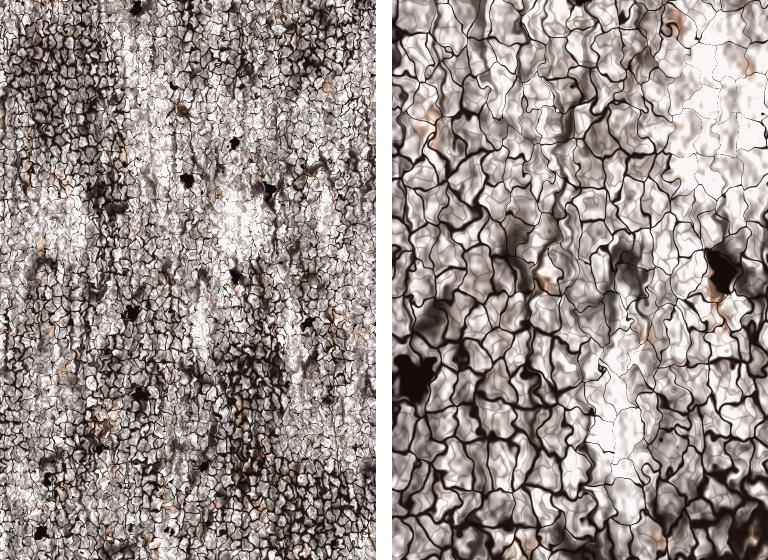
Left: the whole. Right: its middle third, enlarged.
This texture is drawn by a Shadertoy shader. Its source:

```glsl
// Weathered, finely crazed bark: pale flakes split by dark cracks.
// Cellular noise draws flakes, tall fissures and knot holes; stretched
// value noise adds fibres, grain and slow changes of wear.

#define FLAKES      vec2(66.0, 45.0)   // flakes per canvas height
#define FISSURES    vec2(40.0, 6.0)
#define HOLES       vec2(15.0, 11.0)
#define RAGGED      0.010              // jaggedness of crack edges
#define CRACK_MIN   0.07
#define CRACK_MAX   0.36
#define GRAIN       0.62
#define BRIGHTNESS  0.76
#define DARK        vec3(0.07, 0.045, 0.035)
#define PALE        vec3(0.99, 0.97, 0.965)
#define WARM_MID    vec3(0.0, 0.022, 0.034)
#define RUST        vec3(0.07, -0.01, -0.06)

vec2 hash2(vec2 p) {
    vec3 q = fract(p.xyx * vec3(0.1031, 0.1030, 0.0973));
    q += dot(q, q.yzx + 33.33);
    return fract((q.xx + q.yz) * q.zy);
}

float noise(vec2 p) {
    vec2 i = floor(p), f = fract(p);
    f = f * f * (3.0 - 2.0 * f);
    float low  = mix(hash2(i).x, hash2(i + vec2(1, 0)).x, f.x);
    float high = mix(hash2(i + vec2(0, 1)).x, hash2(i + vec2(1, 1)).x, f.x);
    return mix(low, high, f.y);
}

// x: distance to nearest seed, y: gap to the second one, z: cell value
vec3 cells(vec2 p) {
    vec2 base = floor(p);
    float first = 9.0, second = 9.0, value = 0.0;
    for (int y = -1; y <= 1; y++)
    for (int x = -1; x <= 1; x++) {
        vec2 cell = base + vec2(x, y);
        float d = length(cell + 0.1 + 0.8 * hash2(cell + 7.0) - p);
        if (d < first) {
            second = first;
            first = d;
            value = hash2(cell + 51.0).y;
        } else {
            second = min(second, d);
        }
    }
    return vec3(first, second - first, value);
}

vec3 bark(vec2 p) {
    // Slow lean of the fibres, then ragged edges
    vec2 q = p + vec2(0.008 * sin(p.y * 6.0 + p.x * 9.0), 0.0);
    vec2 jag = vec2(noise(q * 95.0), noise(q * 95.0 + 40.0)) - 0.5;
    jag += 0.5 * vec2(noise(q * 210.0 + 9.0), noise(q * 210.0 + 70.0)) - 0.25;
    vec2 r = q + RAGGED * jag;

    // Wear: broad upright bands with smaller patches inside
    float wear = 0.55 * noise(q * vec2(9.0, 3.0) + 3.0)
               + 0.45 * noise(q * vec2(26.0, 9.0) + 17.0);
    wear = smoothstep(0.22, 0.78, wear);
    float bare = smoothstep(0.74, 0.90, noise(q * vec2(17.0, 5.0) + 61.0));

    // Surface of the flakes
    vec3 flake = cells(r * FLAKES);
    float fibre = noise(q * vec2(120.0, 10.0)) - 0.5;
    float grain = 0.55 * noise(r * vec2(180.0, 115.0))
                + 0.45 * noise(q * vec2(340.0, 250.0)) - 0.5;
    float tone = BRIGHTNESS + 0.34 * fibre + GRAIN * 1.5 * grain;
    tone += 0.20 * (flake.z - 0.5) + 0.16 * (0.5 - wear) + 0.16 * bare;

    // Cracks around flakes, hairlines within them, long upright fissures
    float width = mix(CRACK_MIN, CRACK_MAX, wear) * (1.0 - 0.7 * bare);
    width *= 0.5 + noise(q * vec2(60.0, 35.0) + 5.0);
    float crack = 1.0 - smoothstep(0.15 * width, width, flake.y);
    float hair = 1.0 - smoothstep(0.0, 0.20, cells(r * FLAKES * 1.9 + 31.0).y);
    float split = 1.0 - smoothstep(0.02, 0.17, cells(r * FISSURES + 13.0).y);
    split *= smoothstep(0.35, 0.65, noise(q * vec2(30.0, 14.0) + 23.0));
    tone *= 1.0 - 0.95 * crack;
    tone *= 1.0 - 0.32 * hair * (1.0 - bare);
    tone *= 1.0 - 0.80 * split * (1.0 - 0.6 * bare);

    // Few black knot holes
    vec3 hole = cells((r + RAGGED * 0.6 * jag) * HOLES + 80.0);
    float radius = 0.17 * smoothstep(0.72, 1.0, hole.z);
    tone *= smoothstep(radius - 0.03, radius + 0.02, hole.x + 0.001);

    // Tone to colour, warmer in the middle, with rare rusty spots
    tone = clamp(tone, 0.0, 1.0);
    float middle = 4.0 * tone * (1.0 - tone);
    float rust = smoothstep(0.80, 0.95, noise(q * vec2(45.0, 32.0) + 90.0));
    vec3 tint = RUST * (rust + 0.25 * (noise(q * 14.0 + 44.0) - 0.5));
    return mix(DARK, PALE, tone) + middle * (tint - WARM_MID);
}

void mainImage(out vec4 fragColor, in vec2 fragCoord) {
    // Four samples per pixel smooth the crack edges
    vec3 color = vec3(0.0);
    for (int i = 0; i < 4; i++) {
        vec2 offset = vec2(i % 2, i / 2) * 0.5 - 0.25;
        color += bark((fragCoord + offset) / iResolution.y);
    }
    fragColor = vec4(color / 4.0, 1.0);
}
```
